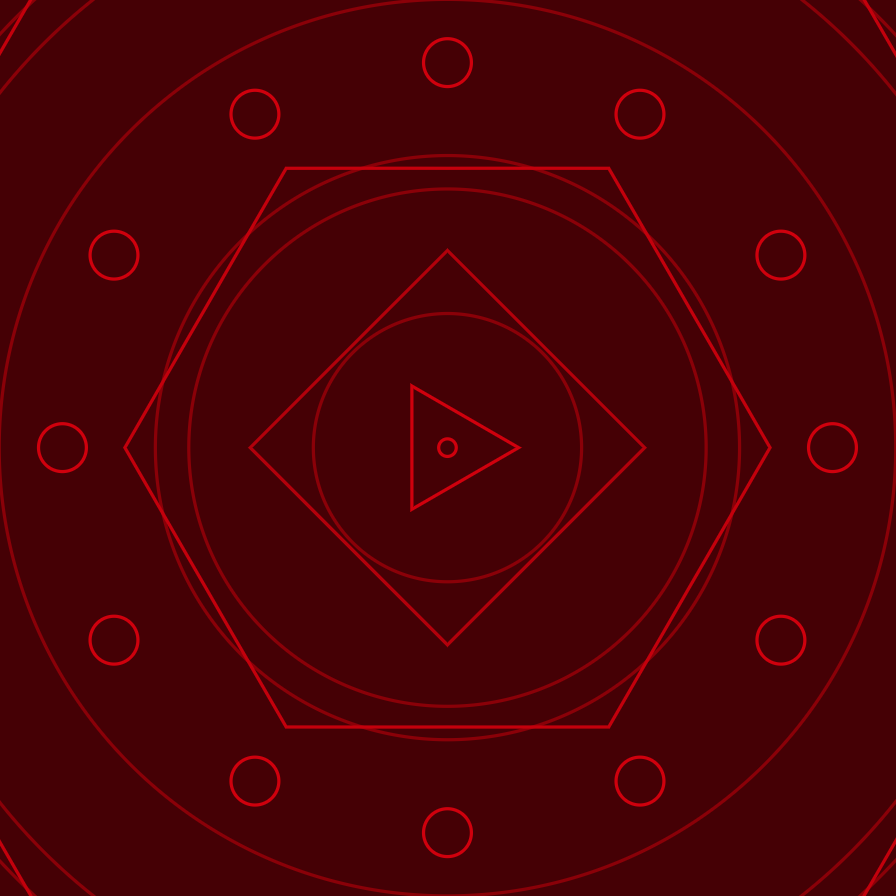
Reproduce this background procedurally as a Shadertoy shader.

```glsl
// Thin red line art on dark maroon: concentric circles, a triangle, a diamond
// and two hexagons around one centre, with a ring of twelve small circles.
// Each outline is a distance function drawn as a smooth stroke.

#define CENTER vec2(0.4994, 0.5004)
#define LINE_WIDTH 0.0036
#define BEAD_COUNT 12.0
#define BEAD_ORBIT 0.4297
#define BEAD_RADIUS 0.0267
#define GROUND vec3(0.27, 0.0, 0.018)
#define DIM_RED vec3(0.54, 0.0, 0.03)
#define MID_RED vec3(0.70, 0.0, 0.043)
#define BRIGHT_RED vec3(0.81, 0.0, 0.05)

const float TAU = 6.2831853;

// Signed distance to a circle about the origin
float circle(vec2 p, float radius) {
    return length(p) - radius;
}

// Signed distance to a regular polygon's edges, with one corner on the +x axis
float polygon(vec2 p, float sides, float cornerRadius) {
    float sector = TAU / sides;
    float angle = mod(atan(p.y, p.x), sector) - 0.5 * sector;
    return length(p) * cos(angle) - cornerRadius * cos(0.5 * sector);
}

// Small circles evenly spaced on an orbit, by folding the angle
float beads(vec2 p) {
    float sector = TAU / BEAD_COUNT;
    float angle = atan(p.y, p.x);
    angle -= sector * floor(angle / sector + 0.5);
    vec2 folded = length(p) * vec2(cos(angle), sin(angle));
    return circle(folded - vec2(BEAD_ORBIT, 0.0), BEAD_RADIUS);
}

// Coverage of an outline, softened over one pixel
float stroke(float dist, float pixel) {
    return clamp((0.5 * LINE_WIDTH - abs(dist)) / pixel + 0.5, 0.0, 1.0);
}

void mainImage(out vec4 fragColor, in vec2 fragCoord) {
    float pixel = 1.0 / min(iResolution.x, iResolution.y);
    vec2 p = (fragCoord - 0.5 * iResolution.xy) * pixel + 0.5 - CENTER;
    vec3 color = GROUND;

    // Dim concentric circles
    float radii[6] = float[6](0.1497, 0.2887, 0.326, 0.5003, 0.6375, 0.680);
    float rings = 0.0;
    for (int i = 0; i < 6; i++) {
        rings = max(rings, stroke(circle(p, radii[i]), pixel));
    }
    color = mix(color, DIM_RED, rings);

    // Diamond and hexagons
    color = mix(color, MID_RED, stroke(polygon(p, 4.0, 0.2201), pixel));
    float hexagons = max(stroke(polygon(p, 6.0, 0.3600), pixel),
                         stroke(polygon(p, 6.0, 0.7536), pixel));
    color = mix(color, mix(MID_RED, BRIGHT_RED, 0.6), hexagons);

    // Triangle, centre dot and the ring of beads
    float accents = stroke(polygon(p, 3.0, 0.0794), pixel);
    accents = max(accents, stroke(circle(p, 0.0098), pixel));
    accents = max(accents, stroke(beads(p), pixel));
    color = mix(color, BRIGHT_RED, accents);

    fragColor = vec4(color, 1.0);
}
```
